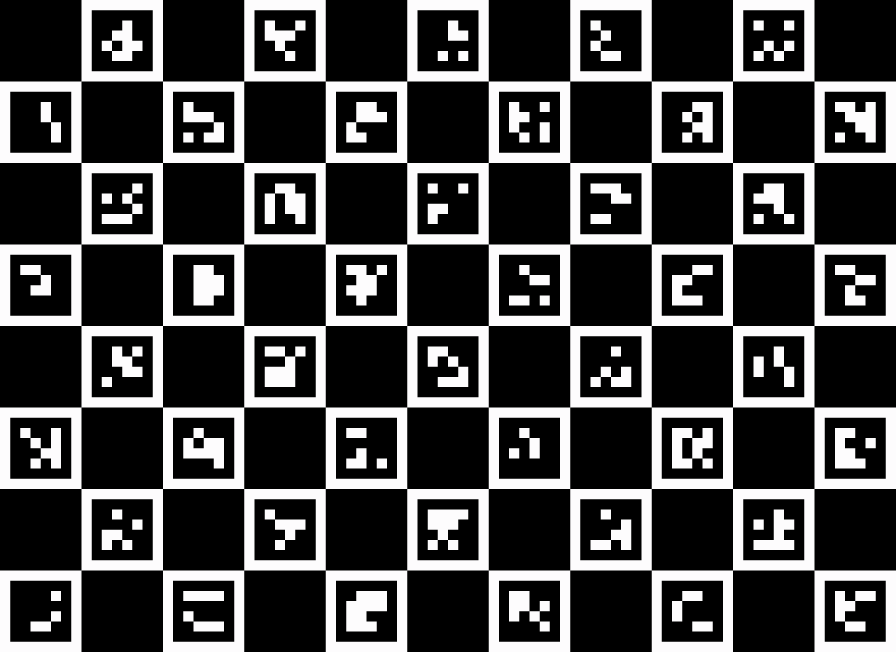
Write a WebGL 1 fragment shader that draws this pattern.

```glsl
precision highp float;
// Calibration board: a checkerboard of black squares and white squares, where
// each white square frames a black tag with its own 4 x 4 code of white bits.
// Every square is an 8 x 8 module grid; a sine hash picks the bits.

uniform vec2 u_resolution;

#define GRID vec2(11.0, 8.0)    // squares across and down
#define MODULES 8.0             // modules along one side of a square
#define FRAME_WIDTH 1.0         // white margin, in modules
#define BORDER_WIDTH 1.0        // black tag border, in modules
#define BIT_DENSITY 0.46        // share of code bits that are white
#define SEED 3.0
#define INK vec3(0.0)
#define PAPER vec3(0.992, 0.988, 0.992)
#define SAMPLES 4               // antialiasing samples per pixel side

float hash(vec2 p) {
  return fract(sin(dot(p + SEED, vec2(127.1, 311.7))) * 43758.5453);
}

// 1.0 where the board is white; p is measured in squares
float boardWhite(vec2 p) {
  vec2 square = floor(p);
  float isTag = 1.0 - mod(square.x + square.y, 2.0);

  // Distance from the square's centre, in modules, gives the nested rings
  vec2 offset = abs(fract(p) - 0.5) * MODULES;
  float ring = max(offset.x, offset.y);
  float tagHalf = 0.5 * MODULES - FRAME_WIDTH;
  float frame = step(tagHalf, ring);
  float inCode = 1.0 - step(tagHalf - BORDER_WIDTH, ring);

  // One random bit per module, different in every tag
  float bit = step(hash(floor(p * MODULES)), BIT_DENSITY);
  return isTag * max(frame, inCode * bit);
}

void main() {
  // Average a regular grid of samples over the pixel for smooth edges
  float coverage = 0.0;
  for (int j = 0; j < SAMPLES; j++) {
    for (int i = 0; i < SAMPLES; i++) {
      vec2 jitter = (vec2(float(i), float(j)) + 0.5) / float(SAMPLES) - 0.5;
      coverage += boardWhite((gl_FragCoord.xy + jitter) / u_resolution * GRID);
    }
  }
  coverage /= float(SAMPLES * SAMPLES);
  gl_FragColor = vec4(mix(INK, PAPER, coverage), 1.0);
}
```
